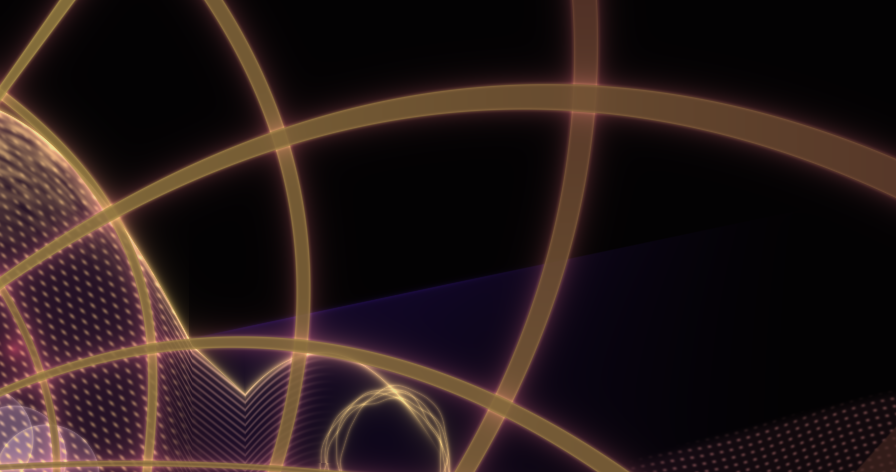
Give the GLSL for this background, as a Shadertoy shader.

```glsl
// Glowing golden ribbons sweeping over a dotted mesh sheet on near-black violet.

vec2 hash2(vec2 p) {
    p = vec2(dot(p, vec2(127.1, 311.7)), dot(p, vec2(269.5, 183.3)));
    return 2.0 * fract(sin(p) * 43758.5) - 1.0;
}

// Gradient noise, roughly -0.7 to 0.7
float noise(vec2 p) {
    vec2 i = floor(p), f = fract(p), u = f * f * (3.0 - 2.0 * f), e = vec2(1, 0);
    float low = mix(dot(hash2(i), f), dot(hash2(i + e.xy), f - e.xy), u.x);
    float high = mix(dot(hash2(i + e.yx), f - e.yx), dot(hash2(i + 1.0), f - 1.0), u.x);
    return mix(low, high, u.y);
}

// Approximate signed distance to the cubic v = k.x + k.y u + k.z u^2 + k.w u^3
float curve(float u, float v, vec4 k) {
    float slope = k.y + u * (2.0 * k.z + 3.0 * k.w * u);
    return (v - k.x - u * (k.y + u * (k.z + u * k.w))) / sqrt(1.0 + slope * slope);
}

// Translucent band with bright rims and a plum halo; warmth 0 gold, 1 brown
void ribbon(inout vec3 col, float d, float halfWidth, float warmth) {
    float px = 1.0 / iResolution.y;
    float outside = abs(d) - halfWidth;
    vec3 tint = mix(vec3(0.61, 0.51, 0.27), vec3(0.36, 0.21, 0.17), warmth);
    float body = smoothstep(px, -px, outside);
    float rim = exp(-pow(outside / 0.004, 2.0));
    col += vec3(0.21, 0.10, 0.11) * exp(-max(outside, 0.0) / 0.021) * (1.0 - body);
    col = mix(col, tint, 0.85 * body);
    col += tint * rim * 0.22;
}

// Soft round dots on a unit grid
float dots(vec2 g) {
    vec2 c = 0.5 + 0.5 * cos(6.2832 * g);
    return pow(c.x * c.y, 2.0);
}

void mainImage(out vec4 fragColor, in vec2 fragCoord) {
    vec2 p = fragCoord / iResolution.y;
    p.x *= 1.896 * iResolution.y / iResolution.x;
    float x = p.x, y = p.y;
    float px = 1.0 / iResolution.y;
    vec3 gold = vec3(0.66, 0.57, 0.30);
    vec3 col = vec3(0.012, 0.007, 0.011);

    // Indigo veil below a slanted edge
    float veil = 0.197 + 0.2115 * x - y;
    float veilFade = smoothstep(0.35, 0.55, x) * smoothstep(1.75, 0.8, x);
    col += vec3(0.055, 0.02, 0.14) * smoothstep(-px, px, veil) * veilFade
         * (0.55 + 0.45 * exp(-abs(veil) * 6.0));
    col += vec3(0.05, 0.02, 0.13) * exp(-abs(veil) / 0.004) * veilFade * smoothstep(1.25, 0.9, x);

    // Mesh sheet: a falling flank, a notch and a hump
    float flank = 0.765 - x * (0.45 + 1.9 * x);
    float hump = 0.253 - 3.4 * (x - 0.68) * (x - 0.68);
    float depth = max(max(flank, 0.641 - 0.918 * x), hump) - y;
    float slope = x < 0.4 ? 0.45 + 3.8 * x : x < 0.5185 ? 0.918 : 6.8 * (x - 0.68);
    float d = depth / sqrt(1.0 + slope * slope);
    float sheet = smoothstep(-px, px, d);
    float left = smoothstep(0.62, 0.3, x);
    col += vec3(0.13, 0.06, 0.13) * sheet * left;

    // Streaked golden band along the flank
    float band = smoothstep(0.36, 0.02, depth + 0.7 * x) * smoothstep(0.44, 0.36, x);
    float streak = 0.55 + 0.9 * noise(vec2(x * 22.0 + depth * 8.0, depth * 75.0));
    col += gold * sheet * band * clamp(streak, 0.08, 1.0) * 0.95;

    // Rows of dots, then fine contour threads around the notch
    float dotZone = sheet * smoothstep(0.45, 0.3, x) * (1.0 - 0.6 * band);
    col += gold * 0.55 * dotZone * dots(vec2(x / 0.024 + y * 8.0, (y + 0.45 * x) / 0.021));
    float thread = pow(0.5 + 0.5 * cos(6.2832 * (depth + 0.12 * x) / 0.016), 2.0);
    float threadZone = smoothstep(0.27, 0.42, x) * smoothstep(0.72, 0.55, x);
    col += vec3(0.46, 0.36, 0.27) * sheet * thread * threadZone * exp(-depth * 5.0) * 0.7;
    float edgeFade = smoothstep(0.95, 0.85, x);
    col += gold * edgeFade * (0.75 * exp(-abs(d) / 0.006) + 0.2 * exp(-abs(d) / 0.025));

    // Twisted strands curling inside the hump
    for (int i = 0; i < 5; i++) {
        float k = float(i);
        vec2 q = (p - vec2(0.81 + 0.006 * k, 0.02)) / vec2(0.122, 0.145);
        float a = atan(q.y, q.x);
        float r = 1.0 + 0.11 * sin(a * 2.0 + k * 1.3) + 0.12 * noise(vec2(a * 2.0, k * 3.7));
        float strand = abs(length(q) - r) * 0.13;
        col += gold * (0.42 * exp(-strand / 0.0035) + 0.05 * exp(-strand / 0.02));
    }

    // Pale overlapping discs and a pink spark in the lower left
    for (int i = 0; i < 3; i++) {
        float k = float(i);
        float r = length(p - vec2(0.07 * k - 0.04, 0.07 - 0.04 * k)) - 0.11;
        col += vec3(0.13, 0.12, 0.13) * smoothstep(px, -px, r);
        col += vec3(0.2, 0.19, 0.16) * exp(-abs(r) / 0.003);
    }
    col += vec3(0.4, 0.13, 0.16) * exp(-length(p - vec2(0.03, 0.26)) / 0.025);

    // Faint dotted dune in the lower right
    float dune = 0.02 + 0.31 * (x - 1.3) - 0.07 * (x - 1.3) * (x - 1.3) - y;
    float duneZone = smoothstep(0.0, 0.03, dune) * smoothstep(1.28, 1.45, x);
    float bend = dune + 0.012 * sin(x * 11.0);
    col += vec3(0.06, 0.03, 0.04) * duneZone;
    col += vec3(0.27, 0.17, 0.16) * duneZone * dots(vec2(x / 0.022 + y * 14.0, bend / 0.017));
    col = mix(col, vec3(0.25, 0.14, 0.12), 0.7 * smoothstep(0.004, -0.004, 1.81 + 0.9 * y - x));

    // Upright ribbons
    ribbon(col, curve(y, x, vec4(0.983, 0.59, -0.358, 0.022)), 0.019 + 0.008 * y, 0.35 + 0.6 * y);
    ribbon(col, curve(y, x, vec4(0.58, 0.312, -0.36, -0.08)), 0.014 + 0.003 * y, 0.32);
    ribbon(col, curve(y, x, vec4(0.311, 0.101, -0.0645, -0.68)), 0.010, 0.15);
    ribbon(col, curve(y, x, vec4(0.12, 0.0, -0.77, 0.0)), 0.008, 0.3);
    ribbon(col, curve(y, x, vec4(-0.579, 0.722, 0.0, 0.0)), 0.010 + 0.02 * max(y - 0.8, 0.0), 0.05);

    // Arching ribbons
    ribbon(col, curve(x, y, vec4(0.01, 0.06, -0.11, 0.0)), 0.006, 0.3);
    ribbon(col, curve(x, y, vec4(0.168, 0.43, -0.431, 0.0)), 0.008 + 0.009 * x, 0.15 + 0.15 * x);
    ribbon(col, curve(x, y, vec4(0.4, 0.7036, -0.3196, 0.0054)), 0.011 + 0.0145 * x, 0.05 + 0.42 * x);

    fragColor = vec4(min(col, vec3(0.92, 0.87, 0.58)), 1.0);
}
```
